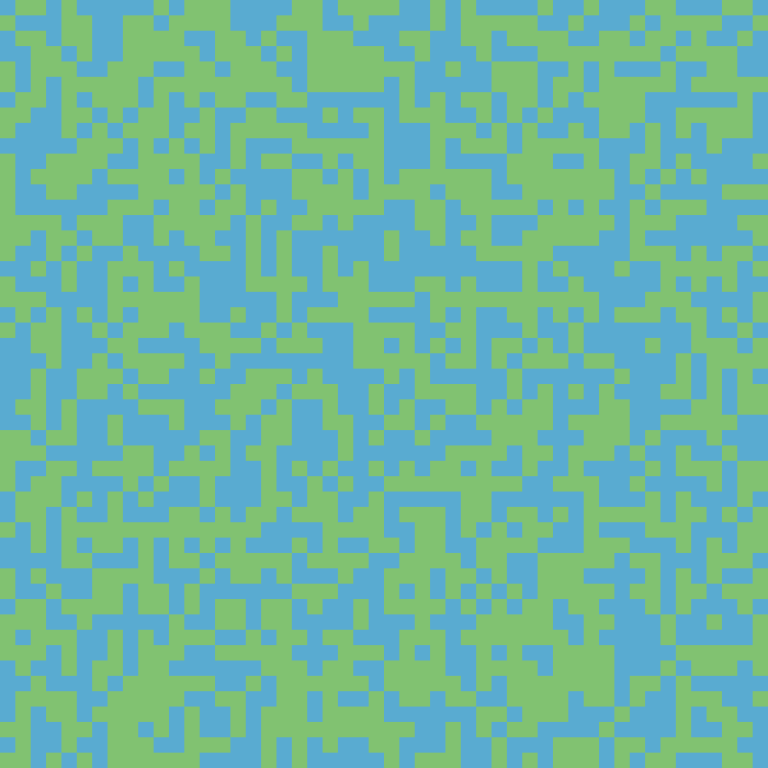
This texture is drawn by a WebGL 2 fragment shader. Its source:

```glsl
#version 300 es
precision highp float;

uniform vec2 u_resolution;
out vec4 fragColor;

// Integer hash of a cell index, 0 to 1
float hashCell(vec2 cell) {
    uvec2 q = uvec2(ivec2(cell) + 64) * uvec2(1597334u, 3812015u);
    uint n = q.x ^ q.y;
    n = (n ^ (n >> 16)) * 0x7feb352du;
    n = (n ^ (n >> 15)) * 0x846ca68bu;
    n ^= n >> 16;
    return float(n >> 8) / 16777216.0;
}

// 1 for a green cell, 0 for a blue one
float greenCell(vec2 cell) {
    return step(hashCell(cell), 0.516);
}

void main() {
    // Fifty square cells across the canvas
    float pixel = 50.0 / min(u_resolution.x, u_resolution.y);
    vec2 p = gl_FragCoord.xy * pixel - 0.5;
    vec2 cell = floor(p);

    // Share of the pixel lying past the nearest cell borders
    vec2 cover = clamp((fract(p) - 0.5) / pixel + 0.5, 0.0, 1.0);

    float lower = mix(greenCell(cell), greenCell(cell + vec2(1, 0)), cover.x);
    float upper = mix(greenCell(cell + vec2(0, 1)), greenCell(cell + vec2(1, 1)), cover.x);
    float green = mix(lower, upper, cover.y);

    vec3 blueTone = vec3(0.35, 0.67, 0.82);
    vec3 greenTone = vec3(0.505, 0.76, 0.445);
    fragColor = vec4(mix(blueTone, greenTone, green), 1.0);
}
```
